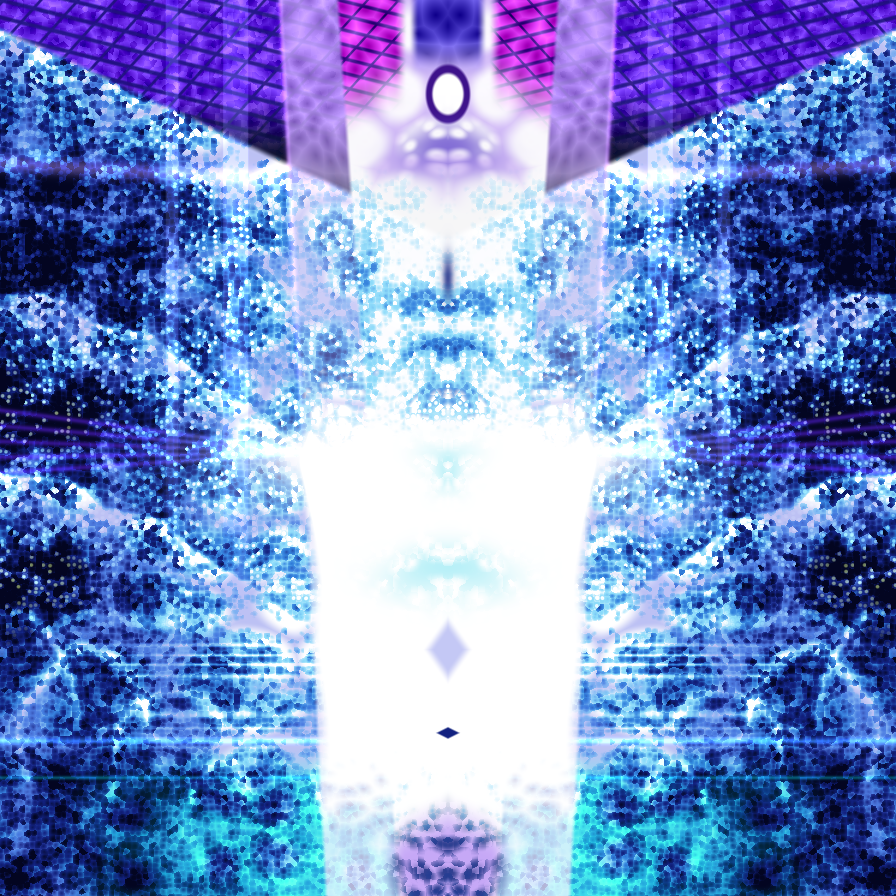
Write a three.js fragment shader that draws this background.

```glsl
#define NIGHT vec3(.01, .02, .13)
#define NAVY vec3(.07, .13, .50)
#define SKY vec3(.20, .51, .87)
#define ICE vec3(.55, .86, .98)
#define VIOLET vec3(.40, .12, .90)
#define MAGENTA vec3(.80, .12, .88)
#define LILAC vec3(.74, .60, .96)
#define PERI vec3(.42, .46, .90)
#define TEAL vec3(.02, .48, .48)
#define WHITE vec3(1.)
#define GRAIN 150.
#define CONTRAST 1.05

varying vec2 vUv;

vec2 hash2(vec2 p) {
  return fract(sin(vec2(dot(p, vec2(127.1, 311.7)), dot(p, vec2(269.5, 183.3)))) * 43758.5);
}

// Cellular noise: nearest distance and a random cell value
vec2 cells(vec2 p) {
  vec2 base = floor(p), best = vec2(2., 0.);
  for (int j = -1; j <= 1; j++) for (int i = -1; i <= 1; i++) {
    vec2 id = base + vec2(float(i), float(j)), h = hash2(id);
    float d = length(id + .15 + .7 * h - p);
    if (d < best.x) best = vec2(d, h.x);
  }
  return best;
}

float fall(float a, float b, float x) { return 1. - smoothstep(a, b, x); }
float line(float d, float w) { return exp(-d * d / (w * w)); }
float blob(vec2 p, float x, float y, float w, float h) {
  return line(p.x - x, w) * line(p.y - y, h);
}

vec3 ramp(float t) {
  vec3 c = mix(NIGHT, NAVY, smoothstep(0., .32, t));
  c = mix(c, SKY, smoothstep(.28, .55, t));
  c = mix(c, ICE, smoothstep(.52, .76, t));
  return mix(c, WHITE, smoothstep(.75, 1., t));
}

// Slanted lattice: 0 on the beams, 1 in the gaps
float lattice(vec2 p) {
  float rows = abs(fract((p.y - .25 * p.x) * 52.) - .5);
  float bars = abs(fract((p.x + .9 * p.y) * 24.) - .5);
  return smoothstep(.04, .2, rows) * smoothstep(.02, .08, bars);
}

void main() {
  float m = abs(vUv.x - .5), y = vUv.y, d = .5 - m;
  vec2 p = vec2(m, y);
  vec2 warp = .007 * vec2(sin(y * 41. + 3. * sin(m * 23.)), sin(m * 37. + 2. * sin(y * 29.)));
  vec2 q = p + warp;

  // Layered rock grain and scattered sparks
  float big = cells(q * vec2(13., 17.)).x, mid = cells(q * 42. + 7.).x;
  vec2 fine = cells((p + .2 * warp) * GRAIN);
  float rock = .32 * big + .32 * mid + .22 * fine.x + .34 * fine.y;
  float spark = fall(.15, .45, fine.x) * step(.7, fine.y);
  float tone = .38 + CONTRAST * (rock - .52) + .36 * fall(.14, .36, m);
  tone += .1 * sin(q.y * 34. + q.x * 22.) * sin(q.x * 31. - q.y * 15.);

  // Dark hollows with rounded clouds, and ridges over them
  float hollow = 0.;
  for (int i = 0; i < 3; i++) {
    float k = float(i), cy = .735 - .19 * k, size = 1. - .16 * k;
    float h = blob(q, .47, cy, .14 * size, .075 * size);
    hollow = max(hollow, h);
    float puff = fall(.1, .75, cells(q * 19. + k).x);
    tone += .32 * puff * blob(q, .47, cy + .025, .13 * size, .038 * size);
    float top = i == 0 ? .967 - .47 * d : .875 - .2 * k - .2 * d - .9 * d * d;
    float gap = top - q.y;
    float band = smoothstep(-.004, .004, gap) * fall(0., .085, gap);
    tone += (.25 * line(gap, .004) + band * (.1 + .4 * fine.y)) * smoothstep(.12, .2, m);
  }
  tone += .5 * spark * (.4 + fall(.15, .4, m)) * smoothstep(.2, .5, y) - .45 * hollow;

  // Nested arches and scan lines near the floor
  for (int i = 0; i < 4; i++) {
    float k = float(i);
    vec2 a = (q - vec2(.21 + .095 * k, .07 + .045 * k)) / vec2(.075, .11);
    tone += .35 * line(length(a) - 1., .07) * (.4 + fine.y) * smoothstep(-.6, .3, a.y);
  }
  float scan = pow(.5 + .5 * sin(y * 330. + 4. * sin(y * 71.)), 4.);
  tone += .38 * scan * blob(p, .2, .25, .2, .1) - .14 * fall(.1, .25, y);
  vec3 color = ramp(tone);
  color = mix(color, PERI, .45 * smoothstep(.35, .65, big) * smoothstep(.2, .5, tone));
  vec3 green = color * vec3(.5, 1.1, .85) + TEAL * .25;
  color = mix(color, green, fall(.1, .17, y) * fall(.34, .45, m) * smoothstep(.15, .45, big));
  color += vec3(.5, .55, .2) * spark * hollow * fall(.65, .7, y);

  // Streaks spreading from the bright waist
  for (int i = 0; i < 5; i++) {
    float s = y - .495 - (m - .15) * (.05 * float(i) - .065);
    color += mix(ICE, VIOLET, smoothstep(.15, .4, m)) * .45 * line(s, .003);
  }
  color += SKY * .7 * line(y - .173, .003) + TEAL * .6 * line(y - .132, .002);
  color += LILAC * .4 * line(y - .8 - .06 * (m - .2), .009);

  // Violet roof lattice, dark at its foot, and glass strips
  float roof = smoothstep(-.004, .006, y - .967 + .47 * d);
  vec3 tiles = mix(vec3(.14, .06, .52), VIOLET + .5 * (mid - .4) + .2 * (fine.y - .5), lattice(p));
  color = mix(color, mix(NIGHT, tiles, smoothstep(.82, .9, y)), roof * .93);
  float strip = fall(.013, .015, abs(m - .237)) + fall(.006, .008, abs(m - .308));
  color += vec3(.12, .13, .18) * strip * smoothstep(.3, .6, y);

  // Tall translucent pillar
  float outer = .136 + .052 * y, inner = .055 + .068 * y;
  float high = smoothstep(.74, .84, y);
  vec3 glass = mix(vec3(.98, .94, 1.), LILAC + .35 * (mid - .4), high);
  float pale = mix(.25 + .45 * fall(.1, .5, y), .8, high);
  color = mix(color, glass, fall(-.003, .003, m - outer) * pale);
  color += vec3(.22, .12, .24) * line(m - outer, .003) * smoothstep(.45, .7, y);

  // Shaft: magenta lattice above, blue veined patches below
  float veins = 1.0 + .8 * (rock - .52) + .4 * spark - .3 * blob(q, .09, .66, .012, .1);
  for (int i = 0; i < 3; i++) veins -= .42 * blob(q, 0., .665 - .058 * float(i), .065, .02);
  vec3 middle = mix(ramp(veins), WHITE, .9 * blob(q, 0., .75, .07, .045));
  vec3 crown = mix(WHITE, LILAC, .6 * smoothstep(.3, .6, big));
  float grate = smoothstep(.045, .06, m) * smoothstep(.86, .94, y + .5 * (m - .08));
  crown = mix(crown, mix(VIOLET * .6, MAGENTA, lattice(p * 1.2)) + .5 * (mid - .4), grate);
  color = mix(color, mix(middle, crown, smoothstep(.76, .82, y)), .95 * fall(-.003, .003, m - inner));

  // White core with its flare and pale stains
  float core = fall(-.012, .004, m + warp.x * .4 - outer) * smoothstep(.05, .14, y + .08 * (mid - .4));
  core *= fall(.5, .55, y + .12 * (mid - .4) + .06 * (fine.y - .5));
  core += blob(q, 0., .475, .18, .055) + .6 * blob(p, .15, .49, .06, .025);
  color = mix(color, WHITE, min(core, 1.));
  float stain = blob(q, 0., .36, .06, .025) + blob(q, 0., .485, .025, .025);
  color -= vec3(.28, .06, .03) * stain * smoothstep(.2, .8, mid + .4 * fine.y);

  // Ornaments along the axis
  vec3 stem = vec3(.25, .19, .74) + .5 * (mid - .4);
  color = mix(color, stem, fall(.032, .044, m) * smoothstep(.91, .96, y));
  float ring = length(vec2(m, y - .895) / vec2(.024, .032));
  color = mix(color, mix(WHITE, VIOLET * .6, smoothstep(.65, .8, ring)), fall(.95, 1.1, ring));
  color = mix(color, vec3(.4, .3, .8), .8 * blob(q, 0., .83, .045, .03) * smoothstep(.1, .5, mid));
  color = mix(color, NAVY, .8 * blob(p, 0., .69, .006, .025));
  color = mix(color, PERI, .4 * fall(.6, 1.2, m / .024 + abs(y - .275) / .034));
  color = mix(color, NAVY, fall(.7, 1.1, m / .014 + abs(y - .182) / .007));
  float plinth = fall(.04, .07, m + warp.x) * fall(.06, .12, y + .4 * m);
  color = mix(color, mix(NAVY, LILAC, smoothstep(.1, .6, mid + .4 * (fine.y - .5))), .85 * plinth);
  gl_FragColor = vec4(clamp(color, 0., 1.), 1.);
}
```
